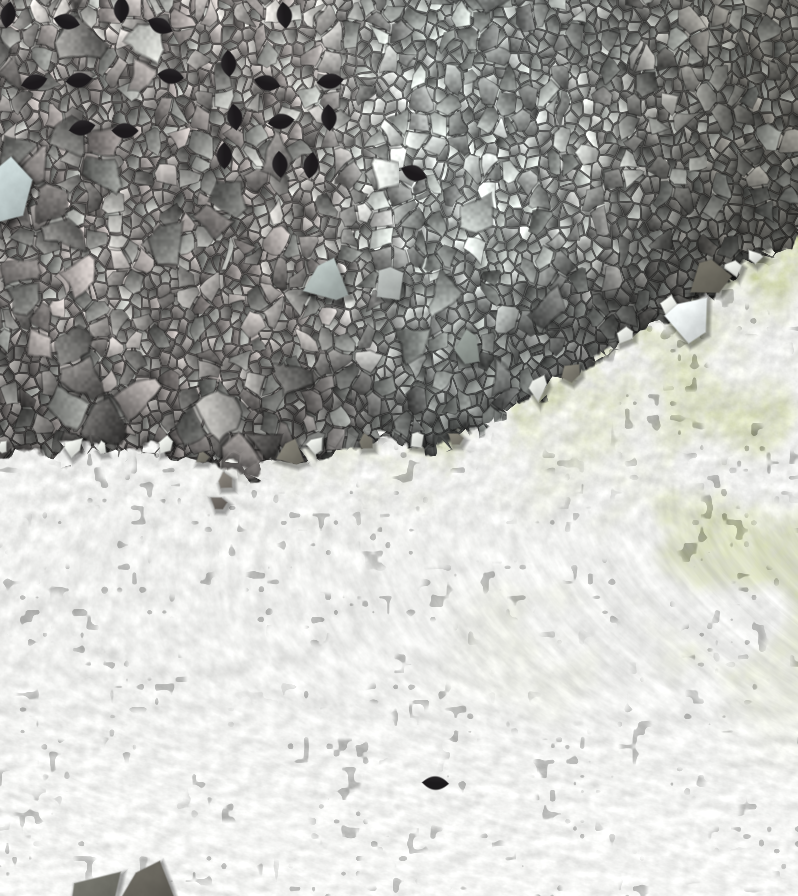
This texture is drawn by a Shadertoy shader. Its source:

```glsl
vec2 hash2(vec2 p) {
    vec3 q = fract(p.xyx * vec3(0.1031, 0.1030, 0.0973));
    q += dot(q, q.yzx + 33.33);
    return fract((q.xx + q.yz) * q.zy);
}

float noise(vec2 p) {
    vec2 i = floor(p), f = fract(p);
    f = f * f * (3.0 - 2.0 * f);
    return mix(mix(hash2(i).x, hash2(i + vec2(1, 0)).x, f.x),
               mix(hash2(i + vec2(0, 1)).x, hash2(i + 1.0).x, f.x), f.y);
}

float fbm(vec2 p) {
    float sum = 0.0, amp = 0.5;
    for (int i = 0; i < 4; i++) {
        sum += amp * noise(p);
        p = mat2(1.6, 1.2, -1.2, 1.6) * p + 7.3;
        amp *= 0.5;
    }
    return sum;
}

// Cell stones: x = distance to border, yz = offset from the site, w = id
vec4 stones(vec2 p) {
    vec2 cell = floor(p), f = fract(p), nearest = vec2(9), home = cell;
    for (int k = 0; k < 9; k++) {
        vec2 g = vec2(k % 3 - 1, k / 3 - 1);
        vec2 r = g + hash2(cell + g) - f;
        if (dot(r, r) < dot(nearest, nearest)) { nearest = r; home = cell + g; }
    }
    float border = 1.0;
    for (int k = 0; k < 25; k++) {
        vec2 g = home + vec2(k % 5 - 2, k / 5 - 2);
        vec2 r = g + hash2(g) - cell - f, d = r - nearest;
        if (dot(d, d) > 1e-4) border = min(border, dot(0.5 * (r + nearest), normalize(d)));
    }
    return vec4(border, -nearest, hash2(home + 51.7).x);
}

// Height of the snow line
float snowLine(float x) {
    return 0.493 + 0.6 * max(x - 0.49, 0.0)
         - 0.022 * exp(-pow((x - 0.27) / 0.04, 2.0))
         + 0.012 * exp(-pow((x - 0.43) / 0.06, 2.0));
}

// Irregular five-sided chip
float chip(vec2 q, float r, float seed) {
    float d = -1.0;
    for (int i = 0; i < 5; i++) {
        vec2 h = hash2(vec2(i, seed));
        float a = (float(i) + 0.7 * h.x) * 1.2566 + seed;
        d = max(d, dot(q, vec2(cos(a), sin(a))) - r * (0.6 + 0.6 * h.y));
    }
    return d;
}

void stamp(inout vec3 col, vec2 q, float r, float seed, vec3 tint) {
    float aa = 1.2 / iResolution.y, d = chip(q, r, seed);
    col *= 1.0 - 0.35 * smoothstep(0.006, 0.0, chip(q + vec2(-0.002, 0.003), r, seed));
    vec3 face = tint * (0.95 + 0.12 * fbm(q * 90.0 + seed) + 0.1 * dot(q, vec2(-0.6, 0.8)) / r);
    col = mix(col, face, smoothstep(aa, -aa, d));
}

// Pointed seed
void seedAt(inout vec3 col, vec2 q, float angle, vec2 r) {
    float aa = 1.2 / iResolution.y, c = cos(angle), s = sin(angle);
    q = mat2(c, -s, s, c) * q;
    float d = abs(q.y) - r.y * (1.0 - q.x * q.x / (r.x * r.x));
    col = mix(col, vec3(0.11, 0.10, 0.11) + 6.0 * max(q.y, 0.0), smoothstep(aa, -aa, d));
}

vec3 gravel(vec2 p, float above) {
    float right = smoothstep(0.52, 0.88, p.x);
    float tone = 0.56 + 0.12 * exp(-dot(p - vec2(0.5, 0.8), p - vec2(0.5, 0.8)) / 0.035);
    tone += 0.06 * smoothstep(0.8, 1.0, p.y) - 0.1 * right;
    tone *= mix(0.78, 1.0, smoothstep(0.0, 0.17, above)) * (0.82 + 0.36 * fbm(p * 9.0));
    vec3 tint = mix(vec3(1.03, 0.99, 0.975), vec3(1.02, 1.0, 0.95), right);
    tint = mix(tint, vec3(0.98, 1.0, 0.99), smoothstep(0.3, 0.5, p.x) * (1.0 - right));
    vec3 col = tint * tone * 0.6;
    vec2 warped = p + 0.005 * vec2(noise(p * 60.0), noise(p * 60.0 + 19.0));
    // Fine grit first, then sparser and larger stones
    for (int i = 0; i < 3; i++) {
        float scale = 88.0 / pow(1.75, float(i));
        vec4 s = stones(warped * scale * vec2(1.0, 0.88) + 31.0 * float(i));
        vec2 h = hash2(vec2(s.w * 91.0, i));
        float share = i == 0 ? 1.0 : i == 1 ? 0.5 - 0.22 * right : 0.24 - 0.2 * smoothstep(0.2, 0.7, p.x);
        float keep = step(h.x, share);
        float face = 0.76 + 0.6 * s.w * s.w + 0.45 * dot(s.yz, vec2(cos(h.y * 6.28), sin(h.y * 6.28)));
        face += 0.16 * (noise(p * 260.0) - 0.5);
        col *= 1.0 - 0.4 * keep * smoothstep(0.0, 0.08, s.x);
        vec3 stone = tone * face * mix(tint, vec3(0.97, 1.01, 0.98), h.y * 0.7);
        col = mix(col, stone, keep * smoothstep(0.02, 0.15, s.x));
    }
    return col;
}

vec3 snow(vec2 p, float below) {
    vec2 q = mat2(0.97, 0.22, -0.22, 0.97) * p * mix(vec2(52, 105), vec2(75, 80), smoothstep(0.15, 0.45, p.y));
    float relief = fbm(q) - fbm(q + vec2(0.35, -0.5));
    float grain = fbm(p * 110.0);
    vec3 col = vec3(0.935, 0.937, 0.93) + 0.17 * relief + 0.1 * (grain - 0.47);
    float moss = smoothstep(0.4, 0.85, p.x) * smoothstep(0.1, 0.4, p.y) * smoothstep(0.3, 0.65, fbm(p * 13.0));
    moss += 1.1 * exp(-below * 28.0) * smoothstep(0.35, 0.65, fbm(p * 34.0)) * smoothstep(0.15, 0.65, p.x);
    col -= vec3(0.10, 0.085, 0.20) * moss * (0.35 + grain);
    col -= 0.22 * smoothstep(0.73, 0.82, noise(p * 120.0)) * smoothstep(0.5, 0.75, noise(p * 31.0));
    return col + 0.025 * smoothstep(0.3, 0.0, p.y);
}

void mainImage(out vec4 fragColor, in vec2 fragCoord) {
    vec2 p = fragCoord / iResolution.y;
    float above = p.y - snowLine(p.x);
    vec3 col = gravel(p, above);

    // Pale slabs among the gravel
    stamp(col, p - vec2(0.006, 0.782), 0.031, 3.0, vec3(0.74, 0.79, 0.79));
    stamp(col, p - vec2(0.365, 0.685), 0.019, 5.0, vec3(0.66, 0.70, 0.69));
    stamp(col, p - vec2(0.433, 0.682), 0.017, 8.0, vec3(0.70, 0.72, 0.71));
    stamp(col, p - vec2(0.52, 0.61), 0.016, 2.0, vec3(0.55, 0.58, 0.56));

    // Seeds scattered over the upper left
    for (int k = 0; k < 9; k++) {
        vec2 cell = floor(p / 0.056) + vec2(k % 3 - 1, k / 3 - 1);
        vec2 h = hash2(cell + 4.0), c = (cell + 0.15 + 0.7 * h) * 0.056;
        if (c.y > 0.876 - 0.22 * c.x && 1.0 - c.y > 1.2 * (c.x - 0.306) && h.x < 0.85)
            seedAt(col, p - c, h.y > 0.5 ? 1.4 + h.x * 0.4 : h.x - 0.5, vec2(0.015, 0.0085));
    }

    // Ragged snow edge with loose chunks
    vec4 lump = stones(p * 62.0);
    float edge = above + 0.03 * (fbm(p * 42.0) - 0.47) + 0.022 * (lump.w - 0.5) * smoothstep(0.0, 0.12, lump.x);
    col *= 1.0 - 0.25 * smoothstep(0.018, 0.0, edge);
    col = mix(col, snow(p, max(-above, 0.0)), smoothstep(0.003, -0.003, edge));
    for (int i = 0; i < 16; i++) {
        vec2 h = hash2(vec2(i, 23));
        float x = (float(i) + h.x) * 0.056;
        vec3 tint = h.y > 0.4 ? vec3(0.88, 0.89, 0.87) : vec3(0.47, 0.46, 0.42);
        stamp(col, p - vec2(x, snowLine(x) + 0.012 * h.y), 0.006 + 0.007 * h.x, float(i), tint);
    }
    stamp(col, p - vec2(0.788, 0.69), 0.019, 4.0, vec3(0.42, 0.41, 0.37));
    stamp(col, p - vec2(0.775, 0.648), 0.022, 6.0, vec3(0.89, 0.91, 0.91));

    // Debris lying on the snow and rocks at the bottom
    seedAt(col, p - vec2(0.486, 0.126), -0.05, vec2(0.015, 0.0075));
    stamp(col, p - vec2(0.245, 0.437), 0.007, 9.0, vec3(0.40, 0.38, 0.36));
    stamp(col, p - vec2(0.250, 0.463), 0.008, 7.0, vec3(0.50, 0.48, 0.45));
    stamp(col, p - vec2(0.110, 0.001), 0.025, 1.0, vec3(0.42, 0.42, 0.39));
    stamp(col, p - vec2(0.167, -0.001), 0.028, 5.0, vec3(0.38, 0.37, 0.34));
    fragColor = vec4(clamp(col, 0.0, 1.0), 1.0);
}
```
